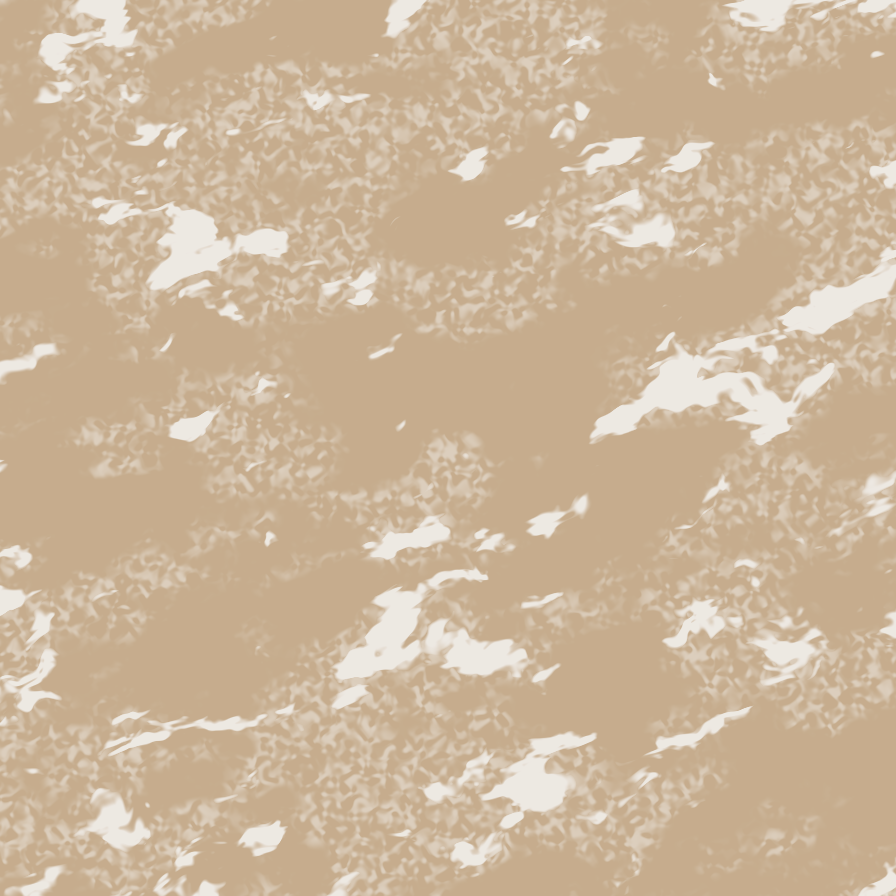
Write a WebGL 1 fragment shader that draws this texture.

```glsl
precision highp float;

uniform vec2 u_resolution;

const vec3 SAND = vec3(0.775, 0.675, 0.552);
const vec3 CHALK = vec3(0.930, 0.912, 0.888);
const float STREAK_ANGLE = 0.34;

float hash(vec2 p) {
  return fract(sin(dot(p, vec2(127.1, 311.7))) * 43758.5453);
}

float valueNoise(vec2 p) {
  vec2 cell = floor(p);
  vec2 f = fract(p);
  f = f * f * (3.0 - 2.0 * f);
  float low = mix(hash(cell), hash(cell + vec2(1.0, 0.0)), f.x);
  float high = mix(hash(cell + vec2(0.0, 1.0)), hash(cell + vec2(1.0)), f.x);
  return mix(low, high, f.y);
}

// Octave sum, normalised to 0..1
float fbm(vec2 p) {
  float sum = 0.0;
  float total = 0.0;
  float weight = 0.5;
  for (int i = 0; i < 4; i++) {
    sum += weight * valueNoise(p);
    total += weight;
    weight *= 0.6;
    p = p * 2.03 + vec2(17.3, 9.1);
  }
  return sum / total;
}

vec2 rotate(vec2 p, float angle) {
  float c = cos(angle);
  float s = sin(angle);
  return vec2(c * p.x + s * p.y, c * p.y - s * p.x);
}

// Bends the noise lattice so that no straight cell edges show
vec2 warp(vec2 p, float frequency, float amount) {
  vec2 bend = vec2(valueNoise(p * frequency + 31.7),
                   valueNoise(p * frequency + 73.9));
  return p + amount * (bend - 0.5);
}

// Fine pale grain, strongest where the worn zones are dense
float speckle(vec2 p, float wear) {
  float grain = valueNoise(warp(rotate(p, 0.6), 80.0, 0.008) * 170.0);
  return 0.56 * smoothstep(0.28, 0.95, grain) * smoothstep(0.41, 0.55, wear);
}

// Solid ragged flakes, drawn out along the streak direction
float flakes(vec2 p, float wear) {
  float height = fbm(p * vec2(13.0, 25.0) + 5.2) + 0.4 * (wear - 0.5);
  return smoothstep(0.625, 0.695, height);
}

void main() {
  vec2 uv = gl_FragCoord.xy / u_resolution.y;
  vec2 p = warp(rotate(uv, STREAK_ANGLE) + 3.0, 14.0, 0.025);
  p = warp(p, 50.0, 0.012);

  float wear = fbm(p * vec2(7.0, 11.0));
  float cover = max(speckle(uv, wear), flakes(p, wear));

  gl_FragColor = vec4(mix(SAND, CHALK, cover), 1.0);
}
```
